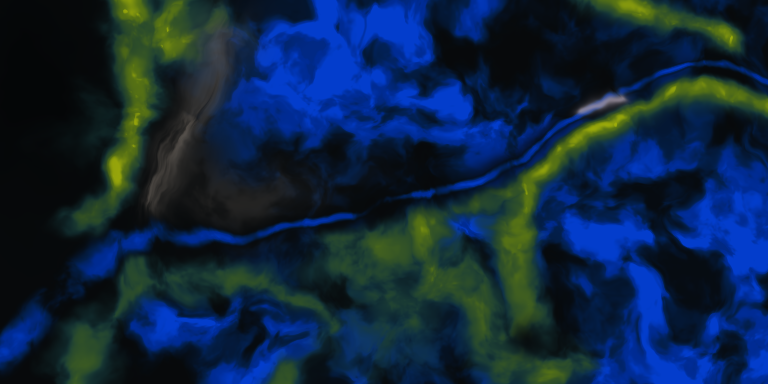
This texture is drawn by a Shadertoy shader. Its source:

```glsl
const vec3 INK = vec3(0.026, 0.036, 0.043);
const vec3 NAVY = vec3(0.01, 0.12, 0.29);
const vec3 COBALT = vec3(0.0, 0.17, 0.58);
const vec3 BRIGHT_BLUE = vec3(0.01, 0.24, 0.80);
const vec3 TEAL = vec3(0.08, 0.22, 0.23);
const vec3 MOSS = vec3(0.18, 0.31, 0.16);
const vec3 OLIVE = vec3(0.34, 0.45, 0.08);
const vec3 LIME = vec3(0.62, 0.68, 0.04);
const vec3 ASH = vec3(0.34, 0.32, 0.30);
const vec3 PEARL = vec3(0.60, 0.56, 0.62);
const float WARP = 0.22;
const float CURL = 0.10;
const float VEIN_SCALE = 8.0;
const float CLUMP_SCALE = 17.0;

float hash(vec2 p) {
    return fract(sin(dot(p, vec2(127.1, 311.7))) * 43758.5453);
}

float noise(vec2 p) {
    vec2 i = floor(p), f = fract(p);
    f = f * f * (3.0 - 2.0 * f);
    return mix(mix(hash(i), hash(i + vec2(1, 0)), f.x),
               mix(hash(i + vec2(0, 1)), hash(i + vec2(1, 1)), f.x), f.y);
}

float fbm(vec2 p) {
    float sum = 0.0, amp = 0.53;
    for (int i = 0; i < 4; i++, amp *= 0.5) {
        sum += amp * noise(p);
        p = mat2(1.6, 1.2, -1.2, 1.6) * p + 7.3;
    }
    return sum;
}

vec2 flowField(vec2 p) { return vec2(fbm(p + 3.1), fbm(p + 17.7)) - 0.5; }

float band(float d, float width) { return exp(-d * d / (width * width)); }

// Soft ellipse: center in xy, radii in zw
float blob(vec2 p, vec4 e) { return band(length((p - e.xy) / e.zw), 1.0); }

// Soft line with a wide halo: ends in xy and zw
float stroke(vec2 p, vec4 ends, float width) {
    vec2 pa = p - ends.xy, ba = ends.zw - ends.xy;
    float d = length(pa - ba * clamp(dot(pa, ba) / dot(ba, ba), 0.0, 1.0));
    return 0.65 * band(d, width) + 0.35 * band(d, 1.9 * width);
}

// Height of the channel that divides the upper and lower cells
float channel(float x) {
    return 0.08 + 0.31 * smoothstep(-0.1, 0.42, x)
         + 0.09 * smoothstep(0.5, 1.3, x) + 0.32 * smoothstep(1.1, 1.8, x);
}

vec3 blueRamp(float t) {
    vec3 c = mix(INK, NAVY, smoothstep(0.04, 0.40, t));
    c = mix(c, COBALT, smoothstep(0.34, 0.60, t));
    return mix(c, BRIGHT_BLUE, smoothstep(0.60, 0.95, t));
}

vec3 greenRamp(float t) {
    vec3 c = mix(TEAL, MOSS, smoothstep(0.28, 0.55, t));
    c = mix(c, OLIVE, smoothstep(0.5, 0.82, t));
    return mix(c, LIME, smoothstep(0.8, 1.15, t));
}

void mainImage(out vec4 fragColor, in vec2 fragCoord) {
    vec2 p = fragCoord / iResolution.xy * vec2(2.0, 1.0);

    // Marbled flow: large swirls, then finer curls
    vec2 q = p + WARP * flowField(p * 4.0);
    q += CURL * flowField(q * 10.0 + 31.0);
    vec2 s = mix(p, q, 0.5), c = mix(p, q, 0.4);
    float veins = smoothstep(0.32, 0.62, fbm(q * VEIN_SCALE + 11.0));
    float clumps = smoothstep(0.28, 0.70, fbm(s * CLUMP_SCALE + 5.0));
    float patches = smoothstep(0.3, 0.7, fbm(p * 9.0 + 41.0));
    float slope = (channel(c.x + 0.02) - channel(c.x - 0.02)) / 0.04;
    float d = (c.y - channel(c.x)) / sqrt(1.0 + slope * slope);

    // Blue cells
    float blue = 0.32 * smoothstep(0.45, 0.8, p.x);
    blue += 0.85 * blob(q, vec4(0.98, 0.89, 0.42, 0.24));
    blue += 0.7 * blob(q, vec4(1.34, 0.72, 0.17, 0.08));
    blue += 0.85 * blob(q, vec4(1.78, 0.38, 0.32, 0.23));
    blue += 0.8 * blob(q, vec4(1.78, 0.02, 0.34, 0.15));
    blue += blob(q, vec4(0.75, 0.02, 0.21, 0.13));
    blue += 0.9 * blob(q, vec4(0.44, 0.17, 0.18, 0.09));
    blue += 0.9 * blob(q, vec4(1.23, 0.36, 0.13, 0.07));
    blue = min(blue, 1.05) * (0.22 + 0.78 * veins) * (0.5 + 0.72 * clumps);
    blue *= 1.0 - 0.8 * stroke(q, vec4(1.22, 0.90, 1.64, 0.83), 0.045);
    blue *= 1.0 - 0.6 * stroke(q, vec4(1.92, 0.70, 1.80, 0.44), 0.03);
    vec3 color = blueRamp(blue);

    // Green rims of the lower cells
    float rim = 0.58 * band(d + 0.055, 0.024) + 0.36 * band(d + 0.07, 0.05);
    rim *= smoothstep(1.2, 1.45, p.x);
    rim = max(rim, 0.72 * stroke(q, vec4(1.42, 0.53, 1.10, 0.42), 0.045));
    rim = max(rim, 0.72 * stroke(q, vec4(1.10, 0.42, 1.12, 0.26), 0.05));
    rim = max(rim, 0.76 * stroke(q, vec4(1.12, 0.26, 1.40, 0.06), 0.07));
    rim = max(rim, 0.70 * stroke(q, vec4(1.40, 0.50, 1.36, 0.18), 0.055));
    rim = max(rim, 0.56 * blob(q, vec4(0.95, 0.34, 0.20, 0.11)));
    rim = max(rim, 0.46 * blob(q, vec4(1.03, 0.16, 0.20, 0.20)));
    float ring = length((q - vec2(0.50, 0.08)) / vec2(0.31, 0.22)) - 1.0;
    rim = max(rim, 0.34 * band(ring, 0.28) + 0.16 * band(ring, 0.10));

    // Yellow stripes of the upper corners
    float stripe = stroke(s, vec4(0.33, 1.02, 0.36, 0.78), 0.055);
    stripe = max(stripe, 0.95 * stroke(s, vec4(0.36, 0.78, 0.29, 0.52), 0.042));
    stripe = max(stripe, 0.62 * stroke(q, vec4(0.29, 0.52, 0.20, 0.42), 0.045));
    stripe = max(stripe, 0.85 * blob(q, vec4(0.49, 0.96, 0.14, 0.11)));
    stripe = max(stripe, 0.30 * blob(q, vec4(0.22, 0.64, 0.15, 0.18)));
    stripe = max(stripe, 0.82 * stroke(s, vec4(1.52, 1.02, 1.92, 0.87), 0.03));
    float green = max(rim * smoothstep(0.0, -0.06, d), stripe);
    green *= 0.50 + 0.42 * clumps + 0.32 * patches;
    green += 0.2 * smoothstep(0.7, 0.95, noise(s * 60.0)) * smoothstep(0.5, 0.85, green);
    color = mix(color, greenRamp(green), smoothstep(0.08, 0.44, green));

    // Ash plume with fibres along its length
    float fibre = fbm(vec2(dot(s, vec2(0.94, -0.34)) * 32.0, dot(s, vec2(0.34, 0.94)) * 7.0));
    float ash = 0.65 * stroke(s, vec4(0.60, 0.92, 0.50, 0.68), 0.045);
    ash = max(ash, stroke(s, vec4(0.50, 0.70, 0.40, 0.46), 0.032));
    color = mix(color, ASH * (0.3 + fibre), ash * smoothstep(0.1, 0.6, fibre));
    ash = 0.5 * blob(q, vec4(0.64, 0.51, 0.20, 0.10));
    color = mix(color, ASH * 0.75, ash * (0.4 + 0.6 * clumps));

    // Dark banks, broken blue channel, ink pool and pale fleck
    float bank = band(d - 0.005, 0.034) * smoothstep(0.2, 0.5, p.x);
    color = mix(color, INK, bank * (0.8 - 0.4 * smoothstep(1.5, 1.8, p.x)));
    float width = mix(0.055, 0.012, smoothstep(0.1, 0.75, p.x));
    float flow = band(d, width) * (0.12 + 0.35 * patches + 0.40 * clumps);
    color = mix(color, blueRamp(flow), smoothstep(0.04, 0.4, flow));
    color = mix(color, INK * 0.6, blob(q, vec4(0.06, 0.78, 0.15, 0.28)));
    color = mix(color, INK, 0.9 * blob(s, vec4(1.37, 0.135, 0.035, 0.035)));
    float fleck = stroke(c, vec4(1.54, 0.71, 1.64, 0.74), 0.011);
    color = mix(color, PEARL, 0.85 * fleck * smoothstep(0.2, 0.6, clumps));
    fragColor = vec4(color, 1.0);
}
```
